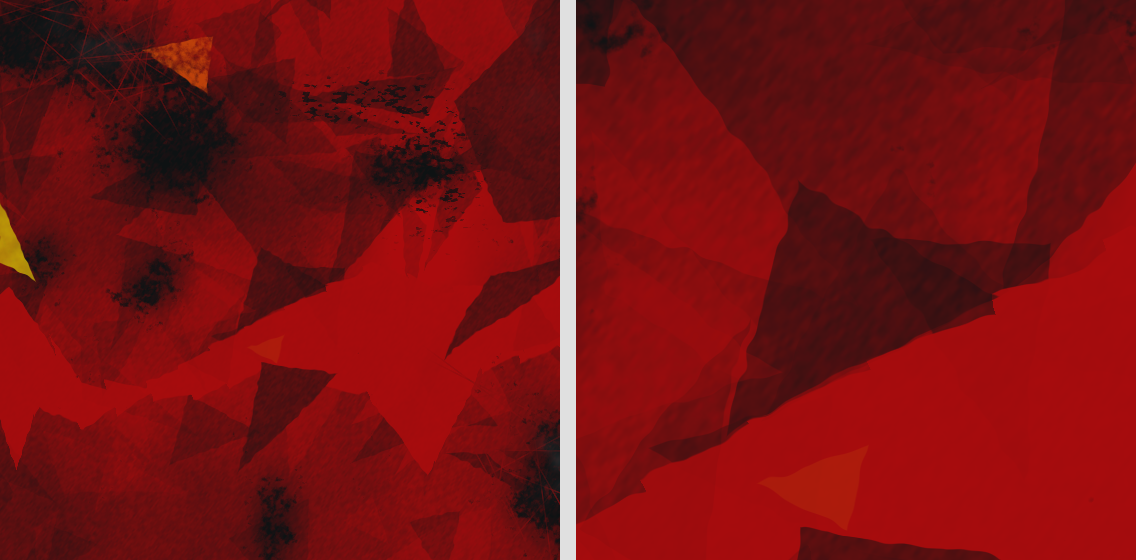
Left, the full canvas; right, a detail of the centre.
Give the GLSL for this background, as a Shadertoy shader.

```glsl
#define EMBER vec3(0.665, 0.045, 0.05)
#define SOOT vec3(0.055, 0.07, 0.075)
#define ASH vec3(0.3, 0.31, 0.32)
#define ORANGE vec3(0.74, 0.25, 0.04)
#define YELLOW vec3(0.76, 0.63, 0.03)
#define SHARDS 84
#define OVERLAYS 22
#define SCRATCHES 36
#define BASE_LIGHT 0.76
#define GRAIN 0.13

float hash(vec2 p) {
  return fract(sin(dot(p, vec2(127.1, 311.7))) * 43758.5453);
}

float noise(vec2 p) {
  vec2 i = floor(p), f = fract(p);
  f = f * f * (3.0 - 2.0 * f);
  return mix(mix(hash(i), hash(i + vec2(1, 0)), f.x),
             mix(hash(i + vec2(0, 1)), hash(i + 1.0), f.x), f.y);
}

float fbm(vec2 p) {
  float sum = 0.0, amp = 0.53;
  for (int i = 0; i < 4; i++, amp *= 0.5) {
    sum += amp * noise(p);
    p = mat2(1.6, 1.2, -1.2, 1.6) * p + 7.3;
  }
  return sum;
}

float fill(float d) {
  float aa = 0.9 / iResolution.y;
  return 1.0 - smoothstep(-aa, aa, d);
}

float edge(vec2 p, vec2 a, vec2 b) {
  vec2 e = normalize(b - a);
  return e.y * (p.x - a.x) - e.x * (p.y - a.y);
}

// Coverage of a triangle of either winding
float triangle(vec2 p, vec4 ab, vec2 c) {
  vec2 a = ab.xy, b = ab.zw;
  float s = -sign(edge(c, a, b));
  return fill(max(max(s * edge(p, a, b), s * edge(p, b, c)), s * edge(p, c, a)));
}

// Soft ellipse: center in xy, radii in zw
float blob(vec2 p, vec4 e) {
  vec2 q = (p - e.xy) / e.zw;
  return exp(-dot(q, q));
}

float tent(float x, float center, float width) {
  return max(0.0, 1.0 - abs(x - center) / width);
}

// Translucent shards, mostly along the rising diagonal
float shards(vec2 p, float light, int count, float seed, float strength) {
  for (int i = 0; i < count; i++) {
    vec2 k = vec2(float(i) + seed, 1.3);
    vec2 c = vec2(hash(k), hash(k + 1.4)) * 1.1 - 0.05;
    float angle = 0.2 + 1.5 * hash(k + 2.3);
    if (hash(k + 3.6) < 0.3) angle += 1.3;
    vec2 dir = vec2(cos(angle), sin(angle));
    vec2 along = dir * mix(0.03, 0.16, hash(k + 4.1));
    float wide = mix(-0.13, 0.13, hash(k + 5.5));
    wide += sign(wide) * 0.03;
    float m = triangle(p, vec4(c - along, c + along),
                       c + wide * vec2(-dir.y, dir.x) + along * 0.4);
    float tone = hash(k + 7.3) < 0.6 ? 0.15 : 1.0;
    light = mix(light, tone, m * strength * mix(0.12, 0.5, hash(k + 6.1)));
  }
  return light;
}

// Bright jagged ribbon between two folded edges
float ribbon(vec2 p) {
  float x = p.x;
  float top = 0.32 + 0.16 * tent(x, 0.0, 0.14) + 0.22 * tent(x, 0.66, 0.4)
            + 0.17 * tent(x, 1.0, 0.2);
  float low = 0.29 - 0.06 * tent(x, 0.15, 0.12) - 0.12 * tent(x, 0.02, 0.04)
            + 0.06 * tent(x, 0.5, 0.14) - 0.16 * tent(x, 0.77, 0.11)
            + 0.1 * tent(x, 1.0, 0.22);
  float jag = 0.03 * (fract(x * 13.0 + p.y * 5.0) - 0.5) * noise(p * 9.0);
  return fill(0.8 * (max(p.y - top, low - p.y) + jag));
}

void mainImage(out vec4 fragColor, in vec2 fragCoord) {
  vec2 p = fragCoord / iResolution.xy;
  vec2 bend = vec2(noise(p * 5.0), noise(p * 5.0 + 31.0)) - 0.5;
  vec2 rough = vec2(noise(p * 85.0), noise(p * 85.0 + 17.0)) - 0.5;
  vec2 q = p + 0.04 * bend + 0.005 * rough;
  float cloud = fbm(p * 9.0), fine = fbm(p * 48.0), grit = fbm(p * 125.0);

  // Broad light and dark masses
  float light = BASE_LIGHT + 0.45 * (fbm(p * 3.5 + 4.0) - 0.5);
  light += 0.3 * blob(p, vec4(0.75, 0.56, 0.14, 0.2));
  light -= 0.38 * blob(p, vec4(0.42, 0.63, 0.27, 0.13));
  light -= 0.16 * blob(p, vec4(0.15, 0.08, 0.4, 0.14));
  light = shards(q, light, SHARDS, 0.0, 1.0);
  vec2 w = q - vec2(0.79, 0.84);
  float wedge = max(dot(w, vec2(-0.61, 0.79)), dot(w, vec2(-0.92, -0.39)));
  light = mix(light, 0.34, 0.75 * fill(max(wedge, 0.48 + 0.13 * q.x - q.y)));
  float band = ribbon(q);
  light = mix(light, 0.98, band * 0.94);

  // Dark panels crossing the ribbon
  float panel = triangle(q, vec4(0.44, 0.42, 0.47, 0.57), vec2(0.58, 0.5));
  panel = max(panel, triangle(q, vec4(0.43, 0.15, 0.48, 0.36), vec2(0.6, 0.335)));
  panel = max(panel, triangle(q, vec4(0.81, 0.34, 0.88, 0.5), vec2(1.05, 0.56)));
  light = mix(light, 0.27, 0.7 * panel);
  light = shards(q, light, OVERLAYS, 200.0, 0.6 - 0.45 * band);

  // Soot with a dim halo and a ragged core
  float soot = blob(p, vec4(0.08, 0.94, 0.18, 0.11))
             + blob(p, vec4(0.32, 0.75, 0.14, 0.12))
             + blob(p, vec4(1.03, 0.13, 0.14, 0.17))
             + 0.7 * blob(p, vec4(0.28, 0.5, 0.08, 0.07))
             + 0.7 * blob(p, vec4(0.08, 0.54, 0.06, 0.06))
             + 0.75 * blob(p, vec4(0.49, 0.06, 0.05, 0.1))
             + 0.6 * blob(p, vec4(0.75, 0.69, 0.1, 0.07));
  light *= 1.0 - 0.5 * smoothstep(0.1, 0.8, soot + 0.3 * (cloud - 0.5));
  float ragged = 0.8 * cloud + 0.6 * fine + 0.9 * grit - 1.15;
  light *= 1.0 - 0.93 * smoothstep(0.4, 0.85, soot + ragged);

  // Flaked specks and slanted brush grain
  float wear = blob(p, vec4(0.63, 0.82, 0.14, 0.04))
             + blob(p, vec4(0.77, 0.7, 0.08, 0.1));
  float fleck = smoothstep(0.0, 0.09, fbm(p * vec2(75, 150)) + 0.24 * wear - 0.74);
  light *= 1.0 - 0.75 * fleck * min(wear * 2.0, 1.0);
  float brush = noise(mat2(0.8, 0.6, -0.6, 0.8) * p * vec2(340, 130)) - 0.5;
  light += GRAIN * (brush + grit - 0.5) * (1.0 - 0.85 * smoothstep(0.75, 0.93, light));

  // Thin scratches glowing through the soot
  for (int i = 0; i < SCRATCHES; i++) {
    vec2 k = vec2(float(i), 11.0);
    vec2 h = vec2(hash(k), hash(k + 1.0));
    vec2 r = p - (i % 3 == 0 ? vec2(0.85, 0.02) + h * vec2(0.15, 0.3)
                             : vec2(0.0, 0.82) + h * vec2(0.3, 0.18));
    float a = hash(k + 2.0) * 3.14;
    vec2 d = vec2(cos(a), sin(a));
    float line = smoothstep(0.002, 0.0006, abs(dot(r, vec2(-d.y, d.x))));
    line *= smoothstep(0.16, 0.04, abs(dot(r, d))) * noise(p * 60.0);
    light = mix(light, 0.75, 0.8 * line);
  }
  vec3 color = mix(SOOT, EMBER, clamp(light, 0.0, 1.0));

  // Pale ash near the corners
  float ash = blob(p, vec4(1.0, 0.17, 0.05, 0.05))
            + 0.6 * blob(p, vec4(0.15, 0.94, 0.08, 0.05))
            + 0.6 * blob(p, vec4(0.97, 0.92, 0.05, 0.08));
  color = mix(color, ASH, 0.75 * ash * smoothstep(0.3, 0.75, cloud));

  // Gilded fragments
  float gilt = triangle(q, vec4(0.25, 0.92, 0.37, 0.94), vec2(0.38, 0.84));
  color = mix(color, ORANGE, gilt * smoothstep(0.2, 0.65, 0.5 * (fine + grit)));
  float faint = triangle(q, vec4(0.455, 0.39, 0.515, 0.41), vec2(0.505, 0.36));
  color = mix(color, ORANGE, 0.3 * faint);
  float sliver = triangle(q, vec4(-0.02, 0.65, -0.02, 0.53), vec2(0.05, 0.497));
  color = mix(color, YELLOW, sliver * (0.7 + 0.3 * fine));
  fragColor = vec4(color, 1.0);
}
```
